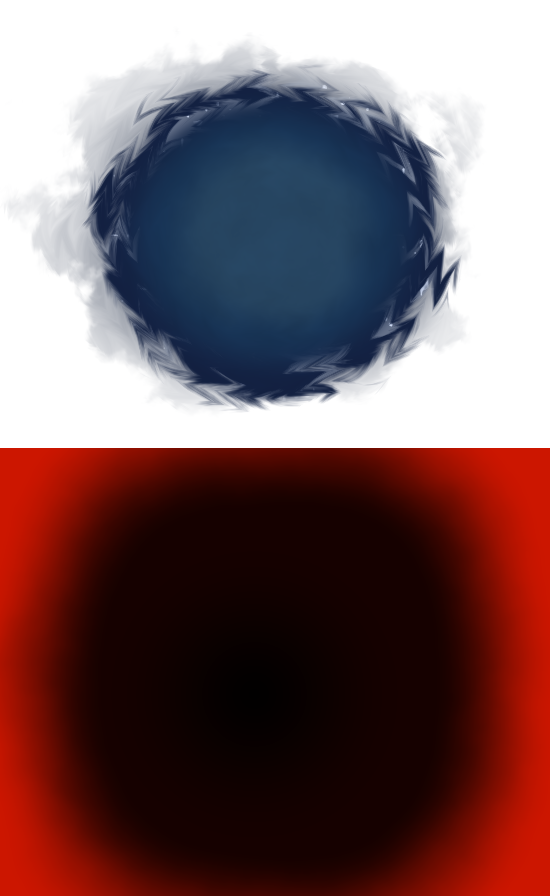
This texture map is drawn by a Shadertoy shader. Its source:

```glsl
// Two-panel map: a smoky blue portal disc on white above a black-hearted red vignette.

float hash(vec2 p) {
    vec3 h = fract(vec3(p.xyx) * 0.1031);
    h += dot(h, h.yzx + 33.33);
    return fract((h.x + h.y) * h.z);
}

float noise(vec2 p) {
    vec2 i = floor(p), f = fract(p);
    f = f * f * (3.0 - 2.0 * f);
    return mix(mix(hash(i), hash(i + vec2(1, 0)), f.x),
               mix(hash(i + vec2(0, 1)), hash(i + vec2(1, 1)), f.x), f.y);
}

float fbm(vec2 p) {
    float sum = 0.0, amp = 0.5;
    for (int i = 0; i < 5; i++) {
        sum += amp * noise(p);
        p = mat2(1.6, 1.2, -1.2, 1.6) * p + 7.3;
        amp *= 0.5;
    }
    return sum / 0.97;
}

// Turns the point back and forth with radius, giving zigzag smears
vec2 zigzag(vec2 p, float radius) {
    float turn = 0.34 * abs(fract(radius * 7.0 + noise(p * 9.0 + 20.0)) - 0.5);
    float c = cos(turn), s = sin(turn);
    return mat2(c, s, -s, c) * p;
}

vec3 portal(vec2 q) {
    vec2 p = q - vec2(0.607, 0.475);
    float r = length(p), angle = atan(p.y, p.x);
    float d = length(p / vec2(0.367, 0.341));
    vec2 smear = zigzag(p, d);
    float streak = fbm(smear * 15.0 + 40.0);
    float puff = fbm(p * 9.0 + 0.35 * streak + 12.0);

    // Smoke, reaching furthest to the left and right
    float reach = 0.487 + 0.062 * cos(2.0 * angle) - 0.039 * cos(angle) + 0.03 * sin(angle);
    float rim = 0.95 * r / max(d, 0.001);
    float t = (r - rim) / (reach - rim);
    float near = clamp(1.0 - t, 0.0, 1.0);
    float smoke = smoothstep(0.0, 0.45, 0.9 - t + (puff - 0.5) * 2.2);
    smoke *= mix(0.17, 0.72, near * near) * (0.55 + 0.9 * streak);
    vec3 color = mix(vec3(1.0), vec3(0.42, 0.45, 0.51), clamp(smoke, 0.0, 1.0));

    // Disc, lighter toward its heart
    vec3 blue = mix(vec3(0.15, 0.27, 0.38), vec3(0.09, 0.20, 0.33),
                    smoothstep(0.42, 0.72, d + 0.15 * (puff - 0.5)));
    blue = mix(blue, vec3(0.075, 0.13, 0.26), smoothstep(0.65, 0.98, d));
    blue *= 0.94 + 0.12 * streak;
    float edge = d + 0.42 * (streak - 0.5) + 0.15 * (puff - 0.5);
    color = mix(color, blue, 1.0 - smoothstep(0.94, 1.10, edge));

    // Pale wisps and sparks along the rim
    float band = exp(-pow((d - 0.95) / 0.09, 2.0));
    float wisp = smoothstep(0.52, 0.75, fbm(smear * 22.0 + 80.0));
    color = mix(color, vec3(0.66, 0.70, 0.77), 0.55 * band * wisp);
    color += 0.5 * band * smoothstep(0.86, 0.97, noise(p * 75.0)) * wisp;
    return min(color, 1.0);
}

vec3 vignette(vec2 q) {
    vec2 p = q - vec2(0.605, 0.48);
    vec2 n = pow(abs(p) / vec2(0.62, 0.66), vec2(2.6));
    float d = pow(n.x + n.y, 1.0 / 2.6);
    d += 0.10 * (fbm(q * 4.0 + 3.0) - 0.5) * smoothstep(0.4, 0.8, d);

    // Black heart, dim ember field, then the red border
    float heart = length(q - vec2(0.568, 0.45));
    vec3 ember = vec3(0.085, 0.005, 0.0) * smoothstep(-0.05, 0.34, heart);
    return mix(ember, vec3(0.80, 0.085, 0.0), smoothstep(0.58, 1.06, d));
}

void mainImage(out vec4 fragColor, in vec2 fragCoord) {
    // Each panel is one unit tall
    vec2 q = fragCoord * 2.0 / iResolution.y;
    float upper = clamp((q.y - 1.0) * iResolution.y * 0.5 + 0.5, 0.0, 1.0);
    vec3 color = mix(vignette(q), portal(q - vec2(0, 1)), upper);
    fragColor = vec4(color, 1.0);
}
```
